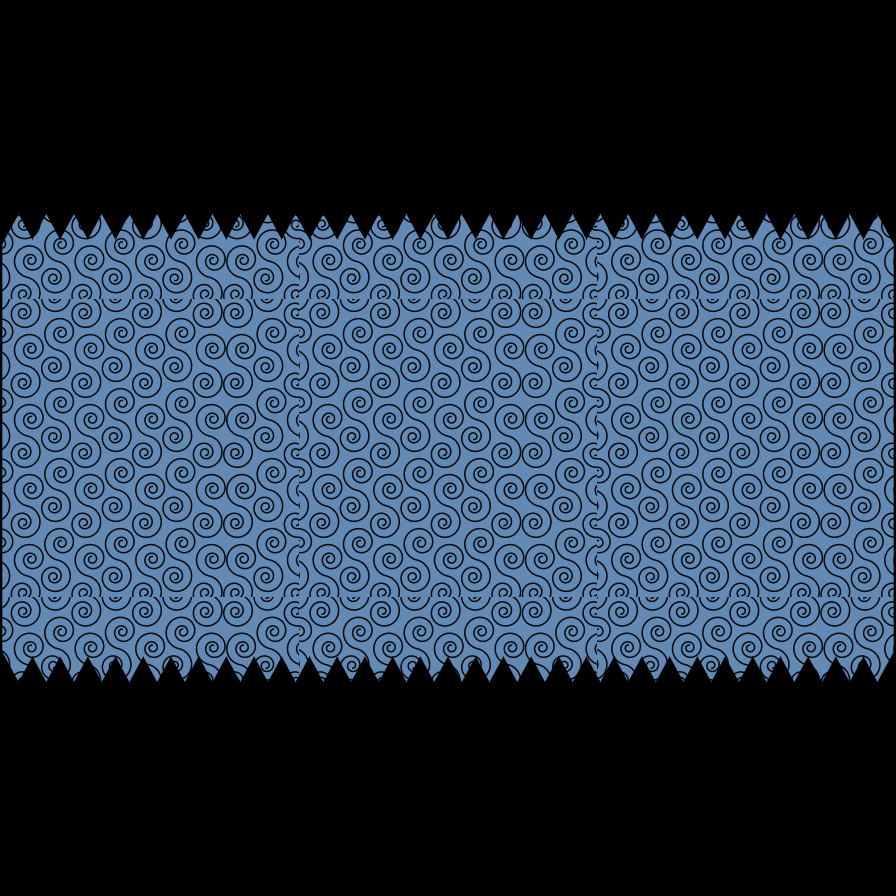
Give the GLSL for this pattern, as a WebGL 1 fragment shader.

```glsl
precision mediump float;
// A blue band with pinked (zigzag) edges on black, covered in dark scrolls.
// Three by three square tiles hold columns of spirals; each spiral joins its
// half-turned neighbour as an S, and the tile edges cut the scrolls off.

uniform vec2 u_resolution;

const vec3 BACKDROP = vec3(0.0);
const vec3 CLOTH = vec3(0.39, 0.54, 0.71);
const vec3 INK = vec3(0.01, 0.025, 0.04);

// Band, in canvas units
const float HALF_WIDTH = 0.4974;
const float TIP_HEIGHT = 0.2611;
const float TOOTH_PITCH = 0.03092;
const float TOOTH_DEPTH = 0.0286;
const float TEETH_PER_HALF = 16.0;

// Scrolls, in tile units
const float TILES = 3.0;
const float TILE_SIZE = 384.0;
const float COLUMN_STEP = 39.0;
const float ROW_STEP = 45.0;
const vec2 FIRST_SPIRAL = vec2(-4.0, 19.0);
const float STAGGER = 20.5;
const float DOUBLED_COLUMN = 8.0;   // repeats the phase of the column before it
const vec2 EYE_SHIFT = vec2(-5.0, -0.9);
const float TIGHTNESS = 0.9;
const float TURNS = 2.5;
const float INK_HALF_WIDTH = 0.98;

const float TAU = 6.28318;

// Distance to a spiral that starts midway to the next row and winds into its eye
float spiralDistance(vec2 p) {
  vec2 start = vec2(0.0, -0.5 * ROW_STEP) - EYE_SHIFT;
  vec2 q = p - EYE_SHIFT;
  float radius = length(q);
  float turn = fract((atan(q.y, q.x + 1e-5) - atan(start.y, start.x)) / TAU);
  float nearest = 1e3;
  for (int i = 0; i < 3; i++) {
    float t = turn + float(i);
    float arm = length(start) / (1.0 + TIGHTNESS * t * t);
    if (t < TURNS) nearest = min(nearest, abs(radius - arm));
  }
  return nearest;
}

// Distance to the nearest scroll line inside one tile, with y pointing down
float scrollDistance(vec2 p) {
  float nearest = 1e3;
  float firstColumn = floor((p.x - FIRST_SPIRAL.x) / COLUMN_STEP);
  for (int i = 0; i < 2; i++) {
    float column = firstColumn + float(i);
    float phase = mod(column + step(DOUBLED_COLUMN, column), 2.0);
    vec2 origin = FIRST_SPIRAL;
    origin.x += column * COLUMN_STEP;
    origin.y -= STAGGER * (1.0 - phase);
    float firstRow = floor((p.y - origin.y) / ROW_STEP);
    for (int j = 0; j < 2; j++) {
      float row = firstRow + float(j);
      vec2 local = p - origin - vec2(0.0, row * ROW_STEP);
      float halfTurn = 1.0 - 2.0 * mod(row, 2.0);
      nearest = min(nearest, spiralDistance(local * halfTurn));
    }
  }
  return nearest;
}

// Signed distance to the band, negative inside
float bandDistance(vec2 p) {
  vec2 a = abs(p - 0.5);
  float tooth = min(floor(a.x / TOOTH_PITCH), TEETH_PER_HALF - 1.0);
  float slope = 2.0 * TOOTH_DEPTH / TOOTH_PITCH;
  float edge = TIP_HEIGHT - slope * abs(a.x - (tooth + 0.5) * TOOTH_PITCH);
  float zigzag = (a.y - edge) / sqrt(1.0 + slope * slope);
  return max(zigzag, a.x - HALF_WIDTH);
}

// Fraction of a pixel covered by a shape at signed distance d
float coverage(float d, float pixel) {
  return clamp(0.5 - d / pixel, 0.0, 1.0);
}

void main() {
  vec2 p = gl_FragCoord.xy / u_resolution;
  float pixel = 1.0 / min(u_resolution.x, u_resolution.y);

  vec2 tile = fract(vec2(p.x, 1.0 - p.y) * TILES) * TILE_SIZE;
  float tilePixel = pixel * TILES * TILE_SIZE;
  float ink = coverage(scrollDistance(tile) - INK_HALF_WIDTH, tilePixel);

  vec3 color = mix(CLOTH, INK, ink);
  color = mix(BACKDROP, color, coverage(bandDistance(p), pixel));
  gl_FragColor = vec4(color, 1.0);
}
```
